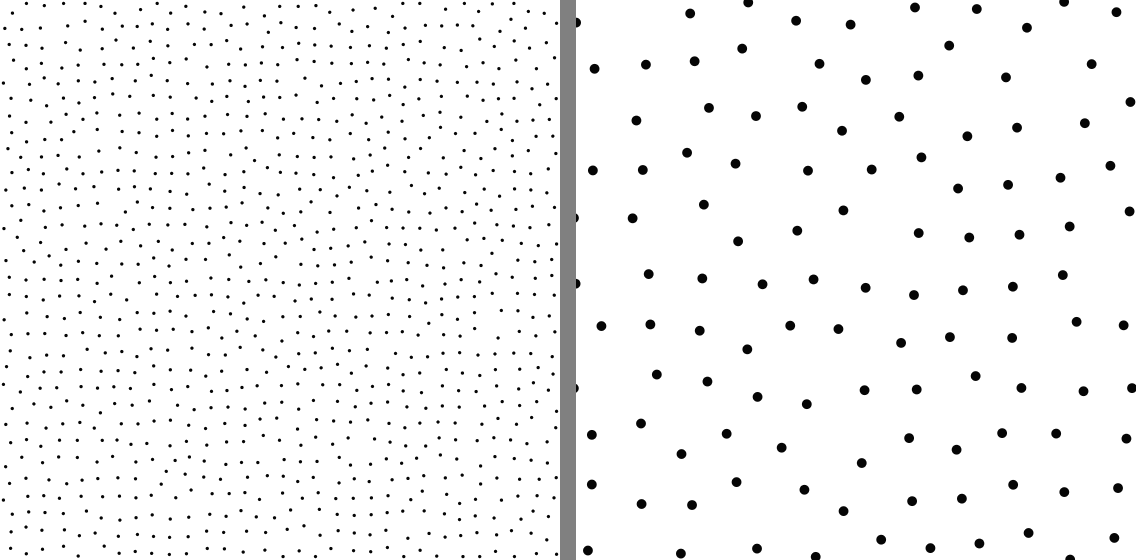
Left, the full canvas; right, a detail of the centre.
Reproduce this pattern procedurally as a three.js fragment shader.

```glsl
varying vec2 vUv;

const float GRID = 31.0;         // cells across the canvas, one dot in each
const float DOT_RADIUS = 0.0029; // in canvas units
const float JITTER = 0.8;        // share of a cell a dot may start in
const float SPACING = 0.95;      // wanted distance between dots, in cells
const float STIFFNESS = 0.43;
const float MAX_SHIFT = 0.52;    // furthest a dot may drift, in cells
const float MARGIN = 0.19;       // empty border, in cells
const vec3 PAPER = vec3(1.0);
const vec3 INK = vec3(0.02);

vec2 hash22(vec2 p) {
  vec3 q = fract(vec3(p.xyx) * vec3(0.1031, 0.1030, 0.0973));
  q += dot(q, q.yzx + 33.33);
  return fract((q.xx + q.yz) * q.zy);
}

bool insideGrid(vec2 cell) {
  return all(equal(cell, clamp(cell, 0.0, GRID - 1.0)));
}

vec2 keepInside(vec2 point) {
  return clamp(point, MARGIN, GRID - MARGIN);
}

// Force that drives a dot away from a neighbour that is too close.
vec2 repel(vec2 point, vec2 neighbour) {
  vec2 away = point - neighbour;
  float dist = length(away);
  if (dist < 0.0001) return vec2(0.0);
  return away / dist * max(SPACING - dist, 0.0) * STIFFNESS;
}

vec2 scattered(vec2 cell) {
  return keepInside(cell + 0.5 + (hash22(cell + 17.0) - 0.5) * JITTER);
}

// Three rounds of spreading, each built on the round before.
vec2 spreadOnce(vec2 cell) {
  vec2 point = scattered(cell);
  vec2 push = vec2(0.0);
  for (int j = -1; j <= 1; j++) {
    for (int i = -1; i <= 1; i++) {
      vec2 other = cell + vec2(float(i), float(j));
      if (insideGrid(other)) push += repel(point, scattered(other));
    }
  }
  return keepInside(point + push);
}

vec2 spreadTwice(vec2 cell) {
  vec2 point = spreadOnce(cell);
  vec2 push = vec2(0.0);
  for (int j = -1; j <= 1; j++) {
    for (int i = -1; i <= 1; i++) {
      vec2 other = cell + vec2(float(i), float(j));
      if (insideGrid(other)) push += repel(point, spreadOnce(other));
    }
  }
  return keepInside(point + push);
}

vec2 spreadFully(vec2 cell, vec2 start) {
  vec2 point = spreadTwice(cell);
  vec2 push = vec2(0.0);
  for (int j = -1; j <= 1; j++) {
    for (int i = -1; i <= 1; i++) {
      vec2 other = cell + vec2(float(i), float(j));
      if (insideGrid(other)) push += repel(point, spreadTwice(other));
    }
  }
  vec2 shift = keepInside(point + push) - start;
  return start + shift * min(1.0, MAX_SHIFT / max(length(shift), 0.0001));
}

// Distance to the nearest dot centre, in cells.
float nearestDot(vec2 p) {
  vec2 home = floor(p);
  float nearest = 1.0;
  for (int j = -1; j <= 1; j++) {
    for (int i = -1; i <= 1; i++) {
      vec2 cell = home + vec2(float(i), float(j));
      vec2 start = scattered(cell);
      // Skip dots that cannot drift this far.
      if (insideGrid(cell) && distance(p, start) < MAX_SHIFT + 0.16) {
        nearest = min(nearest, distance(p, spreadFully(cell, start)));
      }
    }
  }
  return nearest;
}

void main() {
  float edge = max(fwidth(vUv.x), 0.00001);
  float dist = nearestDot(vUv * GRID) / GRID;
  float coverage = clamp((DOT_RADIUS - dist) / edge + 0.5, 0.0, 1.0);
  gl_FragColor = vec4(mix(PAPER, INK, coverage), 1.0);
}
```
